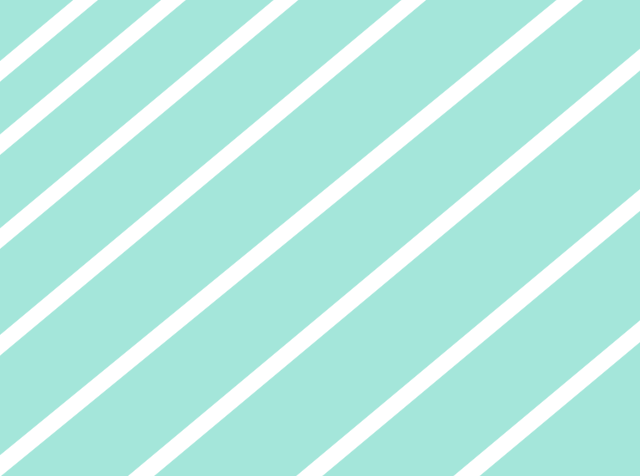
This pattern is drawn by a Shadertoy shader. Its source:

```glsl
// Eight white diagonal stripes rising to the right over flat mint.
// Each stripe is the distance to a line; the spacing widens from the top-left
// corner onward, and one stripe leans slightly flatter than the others.

const vec3 MINT = vec3(0.643, 0.902, 0.855);
const vec3 WHITE = vec3(1.0);

// Lengths are fractions of the canvas height.
const int STRIPES = 8;
const float DROP[STRIPES] = float[STRIPES](   // stripe centre below the top, at the left edge
    0.150, 0.304, 0.5013, 0.7254, 0.979, 1.2473, 1.5422, 1.8179);
const float SLOPE = 0.8345;
const float FLAT_SLOPE = 0.8180;
const int FLAT_STRIPE = 4;
const float THIN = 0.0333;    // stripe width, upper-left group
const float THICK = 0.0352;   // stripe width, from the flat stripe onward
const float EDGE_PIXELS = 1.2;

// Signed distance to a stripe falling below the top by drop at x = 0.
float stripeDistance(vec2 p, float drop, float slope, float width) {
    float across = (p.y + slope * p.x - drop) * inversesqrt(1.0 + slope * slope);
    return abs(across) - 0.5 * width;
}

void mainImage(out vec4 fragColor, in vec2 fragCoord) {
    // Height units, measured right and down from the top-left corner
    vec2 p = vec2(fragCoord.x, iResolution.y - fragCoord.y) / iResolution.y;

    // Nearest stripe
    float d = 1e3;
    for (int i = 0; i < STRIPES; i++) {
        float slope = i == FLAT_STRIPE ? FLAT_SLOPE : SLOPE;
        float width = i < FLAT_STRIPE ? THIN : THICK;
        d = min(d, stripeDistance(p, DROP[i], slope, width));
    }

    // Smoothed edge
    float coverage = clamp(0.5 - d * iResolution.y / EDGE_PIXELS, 0.0, 1.0);
    fragColor = vec4(mix(MINT, WHITE, coverage), 1.0);
}
```
